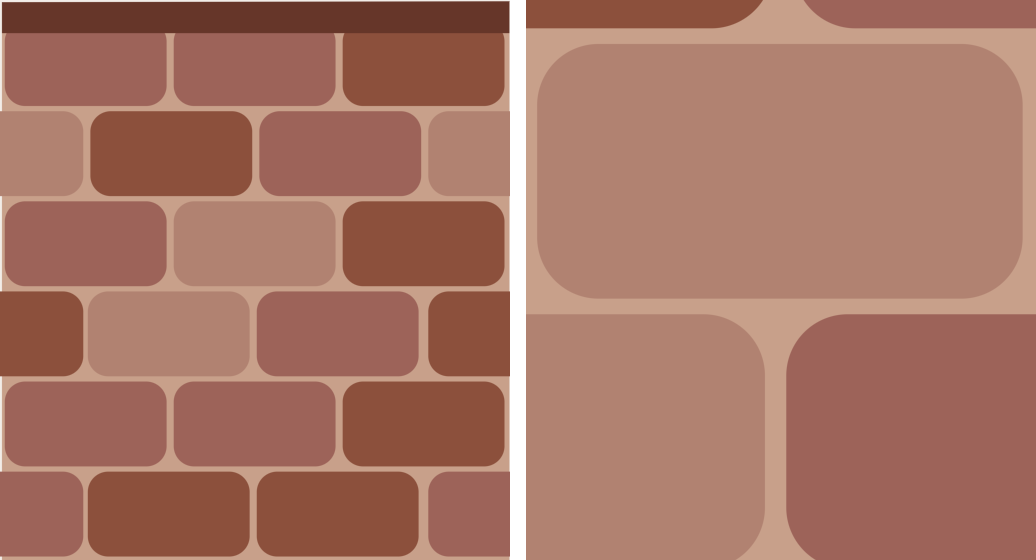
Left, the full canvas; right, a detail of the centre.
A Shadertoy shader for this pattern:

```glsl
// Cartoon brick wall: six staggered courses of rounded bricks in three clay
// tones on pale mortar, capped by a dark coping band with a thin page margin.
// Each pixel finds its course and column, then shades a rounded-box distance.

const vec3 PAGE   = vec3(0.95, 0.93, 0.91);
const vec3 MORTAR = vec3(0.784, 0.627, 0.541);
const vec3 COPING = vec3(0.400, 0.212, 0.161);
const vec3 ROSE   = vec3(0.616, 0.388, 0.349);
const vec3 BROWN  = vec3(0.549, 0.314, 0.235);
const vec3 TAN    = vec3(0.694, 0.510, 0.443);

// Lengths are fractions of the canvas height.
const vec2 PITCH = vec2(0.3017, 0.1609);
const vec2 HALF_BRICK = vec2(0.1445, 0.0758);
const float CORNER = 0.0365;
const float FIRST_COURSE = 0.0820;
const float COURSES = 6.0;

// Tone cycle of each course, bottom to top: 0 rose, 1 brown, 2 tan.
const int TONES[18] = int[18](0, 1, 1,  0, 0, 1,  1, 2, 0,
                              0, 2, 1,  2, 1, 0,  0, 0, 1);

float roundedBox(vec2 p, vec2 halfSize, float radius) {
    vec2 q = abs(p) - halfSize + radius;
    return length(max(q, 0.0)) + min(max(q.x, q.y), 0.0) - radius;
}

float coverage(float dist, float pixel) {
    return 1.0 - smoothstep(-0.75 * pixel, 0.75 * pixel, dist);
}

vec3 brickTone(float course, float column) {
    int tone = TONES[int(course) * 3 + int(mod(column, 3.0))];
    return tone == 0 ? ROSE : tone == 1 ? BROWN : TAN;
}

// Centre of a brick; the inner bricks of the lower cut courses sit a bit left.
vec2 brickCentre(float course, float column, float start, bool isCut) {
    bool inner = column > 0.5 && column < 2.5;
    float nudge = isCut && inner && course < 3.0 ? -0.0046 : 0.0;
    return vec2(start + nudge, FIRST_COURSE) + vec2(column, course) * PITCH;
}

vec3 layBricks(vec3 ground, vec2 p, float pixel) {
    float course = clamp(floor((p.y - FIRST_COURSE) / PITCH.y + 0.5), 0.0, COURSES - 1.0);
    bool isCut = mod(course, 2.0) < 0.5;
    float start = isCut ? 0.0042 : 0.1530;
    float lastColumn = isCut ? 3.0 : 2.0;
    float column = clamp(floor((p.x - start) / PITCH.x + 0.5), 0.0, lastColumn);
    vec2 centre = brickCentre(course, column, start, isCut);
    float dist = roundedBox(p - centre, HALF_BRICK, CORNER);
    return mix(ground, brickTone(course, column), coverage(dist, pixel));
}

void mainImage(out vec4 fragColor, in vec2 fragCoord) {
    float pixel = 1.0 / iResolution.y;
    vec2 p = fragCoord * pixel;
    float width = iResolution.x * pixel;

    // Wall panel with a slim margin and a slightly sloping top
    float sides = max(0.0035 - p.x, p.x - width + 0.001);
    float top = p.y - (0.9961 + 0.0018 * p.x);
    float panel = coverage(max(sides, top), pixel);
    vec3 color = mix(PAGE, MORTAR, panel);

    // Bricks, with cut ones running off both sides
    color = layBricks(color, p, pixel);

    // Coping band covers the top of the highest course
    float aboveCoping = coverage(0.9408 - p.y, pixel);
    color = mix(color, mix(PAGE, COPING, panel), aboveCoping);

    fragColor = vec4(color, 1.0);
}
```
